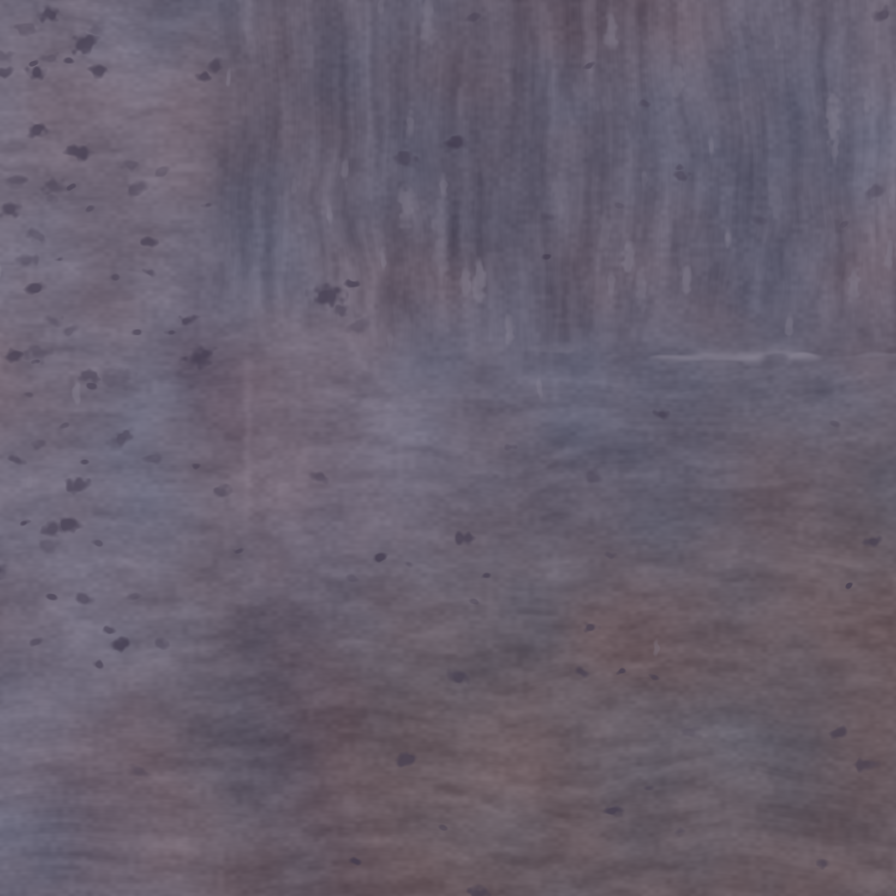
A Shadertoy shader for this texture:

```glsl
// Weathered mauve-grey plaster: brushed streaks, soft stains, dark pits and pale scuffs
#define MID_GREY vec3(0.405, 0.382, 0.448)
#define PALE_LAVENDER vec3(0.458, 0.427, 0.492)
#define WARM_BROWN vec3(0.397, 0.352, 0.382)
#define SLATE vec3(0.362, 0.350, 0.422)
#define PIT_COLOR vec3(0.25, 0.22, 0.30)
#define SCUFF_COLOR vec3(0.54, 0.52, 0.58)
#define STREAK_CONTRAST 0.13
#define CLOUD_CONTRAST 0.09
#define GRAIN_CONTRAST 0.035

float hash(vec2 p) {
    vec3 q = fract(p.xyx * vec3(0.1031, 0.1030, 0.0973));
    q += dot(q, q.yzx + 33.33);
    return fract((q.x + q.y) * q.z);
}

float noise(vec2 p) {
    vec2 cell = floor(p), f = fract(p);
    f = f * f * (3.0 - 2.0 * f);
    return mix(mix(hash(cell), hash(cell + vec2(1, 0)), f.x),
               mix(hash(cell + vec2(0, 1)), hash(cell + vec2(1, 1)), f.x), f.y);
}

float fbm(vec2 p) {
    float sum = 0.0, amp = 0.533;
    for (int i = 0; i < 4; i++) {
        sum += amp * noise(p);
        p = mat2(1.9, 0.25, -0.25, 1.9) * p + 17.3;
        amp *= 0.5;
    }
    return sum;
}

// Soft elliptical stain, 1 at its center
float stain(vec2 uv, vec2 center, vec2 radius) {
    vec2 d = (uv - center) / radius;
    return exp(-dot(d, d));
}

// Pits thicken towards the upper left, scuffs towards the upper right
float pitDensity(vec2 p) {
    return 0.07 + 0.5 * smoothstep(0.28, 0.04, p.x) * smoothstep(0.1, 0.65, p.y);
}

float scuffDensity(vec2 p) {
    return 0.04 + 0.3 * smoothstep(0.25, 0.4, p.x) * smoothstep(0.58, 0.68, p.y);
}

// Scattered soft ellipses of random size and strength
float flecks(vec2 uv, float cells, vec2 radius, bool pits, float seed) {
    vec2 base = floor(uv * cells);
    float cover = 0.0;
    for (int y = -1; y <= 1; y++)
    for (int x = -1; x <= 1; x++) {
        vec2 id = base + vec2(x, y);
        vec2 key = id + seed;
        vec2 center = (id + vec2(hash(key + 3.1), hash(key + 8.7))) / cells;
        float density = pits ? pitDensity(center) : scuffDensity(center);
        float size = mix(0.45, 1.2, pow(hash(key + 21.4), 2.0));
        vec2 d = uv - center;
        d.y -= d.x * (hash(key + 5.9) - 0.4) * 0.6;
        float r = length(d / (radius * size)) + 0.7 * (noise(uv * 170.0 + seed) - 0.5);
        float shape = smoothstep(1.15, 0.35, r) * mix(0.3, 1.0, hash(key + 14.2));
        cover = max(cover, shape * step(hash(key), density));
    }
    return cover;
}

void mainImage(out vec4 fragColor, in vec2 fragCoord) {
    vec2 uv = fragCoord / iResolution.xy;
    vec2 warp = vec2(fbm(uv * 5.0), fbm(uv * 5.0 + 40.0)) - 0.5;
    vec2 p = uv + 0.16 * warp;

    // Broad color regions
    float upper = smoothstep(0.56, 0.68, p.y) * smoothstep(0.2, 0.3, p.x);
    float warm = smoothstep(0.58, 0.18, p.y - 0.25 * (p.x - 0.5)) * smoothstep(0.02, 0.5, p.x);
    float pale = 0.75 * smoothstep(0.27, 0.1, p.x) * smoothstep(0.0, 0.4, p.y);
    pale += 0.8 * stain(p, vec2(0.37, 0.52), vec2(0.12, 0.15));
    pale += 0.45 * stain(p, vec2(0.42, 0.67), vec2(0.22, 0.07));
    pale += 0.4 * stain(p, vec2(0.9, 0.9), vec2(0.2, 0.25));
    float slate = upper * stain(p, vec2(0.48, 0.84), vec2(0.28, 0.2));
    slate += 0.5 * upper * stain(p, vec2(0.83, 0.77), vec2(0.12, 0.15));
    vec3 color = mix(MID_GREY, WARM_BROWN, 0.95 * warm);
    color = mix(color, PALE_LAVENDER, clamp(pale, 0.0, 1.0));
    color = mix(color, SLATE, clamp(slate, 0.0, 1.0));

    // Dim vertical stains and the worn edge beside them
    float dim = stain(p, vec2(0.245, 0.56), vec2(0.035, 0.09));
    dim += stain(p, vec2(0.33, 0.17), vec2(0.06, 0.2));
    color -= vec3(0.035, 0.045, 0.04) * dim;
    color += 0.035 * stain(uv + 0.01 * warp, vec2(0.276, 0.51), vec2(0.005, 0.1));

    // Streaks run down the upper part and across the rest
    float down = fbm(uv * vec2(75.0, 10.0) + 3.0 * warp) - 0.5;
    float across = fbm(uv * vec2(20.0, 75.0) + 3.0 * warp.yx + 60.0) - 0.5;
    color += STREAK_CONTRAST * mix(0.8 * across, down, upper);

    // Cloudy mottling, warm and cool drift, fine grain
    color += CLOUD_CONTRAST * (fbm(uv * 11.0 + 9.0) - 0.5);
    color += vec3(0.07, -0.01, -0.05) * (fbm(uv * 7.0 + 25.0) - 0.5);
    color += GRAIN_CONTRAST * (noise(uv * vec2(150.0, 190.0)) - 0.5);

    // Pale scuffs, with a broken scratch along the seam
    float scuff = 0.45 * flecks(uv, 19.0, vec2(0.008, 0.026), false, 71.0);
    float seam = stain(uv, vec2(0.83, 0.607 + 0.02 * warp.y), vec2(0.2, 0.006));
    scuff += 0.75 * seam * smoothstep(0.4, 0.7, noise(uv * vec2(38.0, 90.0)));
    color = mix(color, SCUFF_COLOR, clamp(scuff, 0.0, 0.8));

    // Dark pits, small and larger
    float pits = 0.7 * flecks(uv, 30.0, vec2(0.013, 0.008), true, 12.0);
    pits = max(pits, 0.75 * flecks(uv, 11.0, vec2(0.017, 0.012), true, 133.0));
    color = mix(color, PIT_COLOR, pits);

    fragColor = vec4(clamp(color, 0.0, 1.0), 1.0);
}
```
